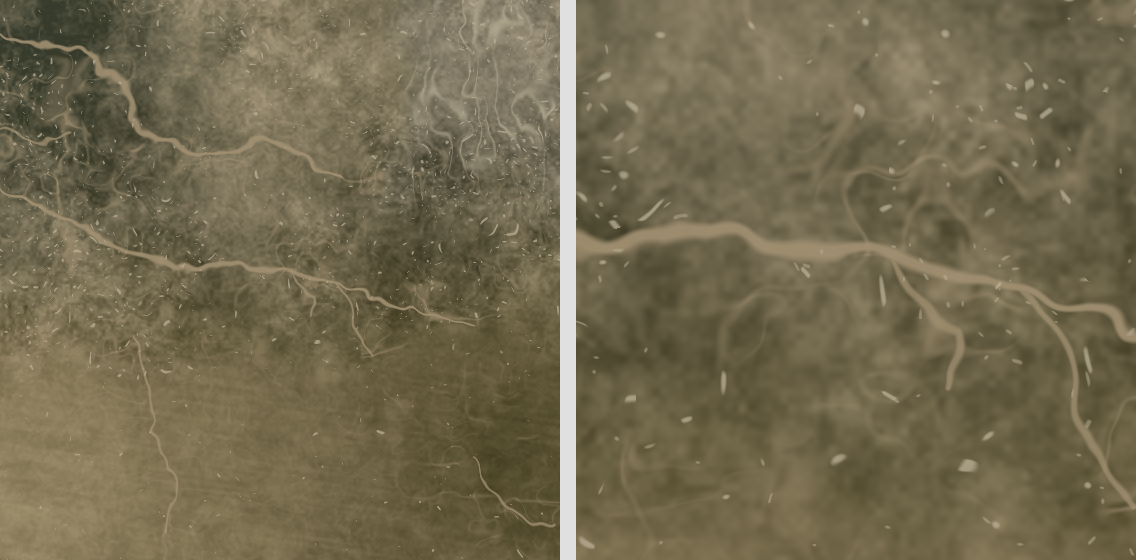
Left, the full canvas; right, a detail of the centre.
Reproduce this texture procedurally as a Shadertoy shader.

```glsl
// Dry plain seen from orbit: broad tonal patches, pale winding rivers with
// thin branching creeks, fine mottling and small bright clearings.
// Patches are summed gaussians; rivers are noise-warped tapered polylines.
#define DARK_SOIL vec3(0.29, 0.272, 0.185)
#define PALE_SOIL vec3(0.635, 0.585, 0.475)
#define SAND vec3(0.635, 0.565, 0.445)
#define CHALK vec3(0.73, 0.69, 0.59)
#define BASE_TONE 0.49
#define MOTTLE 0.95
#define GRAIN 0.62
#define CREEK_SCALE 15.0
#define SPECK_SCALE 62.0

// Tonal patches: centre, radius, brightness change
const vec4 PATCHES[11] = vec4[](
    vec4(0.10, 0.96, 0.17, -0.40), vec4(0.08, 0.79, 0.15, -0.28),
    vec4(0.24, 0.65, 0.13, -0.20), vec4(0.47, 0.88, 0.20, 0.25),
    vec4(0.90, 0.87, 0.18, 0.20), vec4(0.48, 0.64, 0.13, 0.10),
    vec4(0.78, 0.62, 0.14, -0.34), vec4(0.42, 0.46, 0.10, -0.24),
    vec4(0.04, 0.12, 0.26, 0.27), vec4(0.93, 0.14, 0.27, -0.40),
    vec4(0.77, 0.46, 0.09, -0.18));

// River points: position and half width; zero width starts a new river
const vec3 MAIN_RIVERS[16] = vec3[](
    vec3(0.0, 0.945, 0.0), vec3(0.07, 0.91, 0.006), vec3(0.16, 0.90, 0.006),
    vec3(0.235, 0.82, 0.008), vec3(0.275, 0.745, 0.008), vec3(0.38, 0.728, 0.005),
    vec3(0.475, 0.735, 0.006), vec3(0.62, 0.70, 0.003),
    vec3(0.0, 0.67, 0.0), vec3(0.07, 0.62, 0.005), vec3(0.14, 0.60, 0.006),
    vec3(0.22, 0.553, 0.007), vec3(0.34, 0.522, 0.007), vec3(0.50, 0.515, 0.006),
    vec3(0.61, 0.49, 0.004), vec3(0.84, 0.42, 0.002));
const vec3 SIDE_RIVERS[16] = vec3[](
    vec3(0.24, 0.39, 0.0), vec3(0.28, 0.29, 0.003), vec3(0.285, 0.22, 0.003),
    vec3(0.315, 0.13, 0.0025), vec3(0.30, 0.04, 0.003),
    vec3(0.85, 0.17, 0.0), vec3(0.91, 0.08, 0.003), vec3(1.0, 0.065, 0.0035),
    vec3(0.0, 0.755, 0.0), vec3(0.13, 0.757, 0.003),
    vec3(0.51, 0.515, 0.0), vec3(0.56, 0.46, 0.003), vec3(0.56, 0.43, 0.002),
    vec3(0.61, 0.49, 0.0), vec3(0.64, 0.41, 0.003), vec3(0.67, 0.36, 0.0015));

float hash(vec2 p) {
    vec3 q = fract(p.xyx * 0.1031);
    q += dot(q, q.yzx + 33.33);
    return fract((q.x + q.y) * q.z);
}

float noise(vec2 p) {
    vec2 i = floor(p), f = fract(p);
    f = f * f * (3.0 - 2.0 * f);
    return mix(mix(hash(i), hash(i + vec2(1, 0)), f.x),
               mix(hash(i + vec2(0, 1)), hash(i + vec2(1, 1)), f.x), f.y);
}

float fbm(vec2 p) {
    float sum = 0.0, amp = 0.5;
    for (int i = 0; i < 5; i++) {
        sum += amp * noise(p);
        p = mat2(1.6, 1.2, -1.2, 1.6) * p + 17.3;
        amp *= 0.5;
    }
    return sum;
}

vec2 wobble(vec2 p) {
    return vec2(noise(p), noise(p + 71.7)) - 0.5;
}

// x: coverage of the river bed, y: distance to the nearest river
vec2 rivers(vec2 p, vec3 pts[16]) {
    vec2 res = vec2(0.0, 1.0);
    for (int i = 1; i < 16; i++) {
        if (pts[i].z == 0.0) continue;
        vec2 a = pts[i - 1].xy, ab = pts[i].xy - a;
        float h = clamp(dot(p - a, ab) / dot(ab, ab), 0.0, 1.0);
        float d = length(p - a - ab * h);
        float w = mix(max(pts[i - 1].z, 0.002), pts[i].z, h);
        res.x = max(res.x, 1.0 - smoothstep(0.3 * w, 1.1 * w + 0.001, d));
        res.y = min(res.y, d);
    }
    return res;
}

// Thin line along the mid level of a noise field
float vein(vec2 p, float width) {
    return 1.0 - smoothstep(0.0, width, abs(noise(p) - 0.5));
}

// Short bright dashes, one at most per cell
float specks(vec2 p, float density) {
    vec2 id = floor(p);
    vec2 q = fract(p) - 0.5 - 0.4 * (vec2(hash(id + 5.1), hash(id + 9.7)) - 0.5);
    float angle = 3.1416 * hash(id + 2.3);
    q = mat2(cos(angle), sin(angle), -sin(angle), cos(angle)) * q;
    q.x -= clamp(q.x, -0.2, 0.2) * hash(id + 13.9);
    return step(hash(id), density) * (1.0 - smoothstep(0.04, 0.17, length(q)));
}

void mainImage(out vec4 fragColor, in vec2 fragCoord) {
    vec2 p = fragCoord / iResolution.xy;
    vec2 bent = p + 0.030 * wobble(p * 18.0) + 0.013 * wobble(p * 52.0);
    vec2 blurred = p + 0.10 * wobble(p * 6.0) + 0.05 * wobble(p * 23.0);

    // Broad tone
    float tone = BASE_TONE;
    for (int i = 0; i < 11; i++) {
        vec2 d = (blurred - PATCHES[i].xy) / PATCHES[i].z;
        tone += PATCHES[i].w * exp(-dot(d, d));
    }

    // Rugged ground above, smooth plain below
    float rough = smoothstep(0.30, 0.47, blurred.y + 0.12 * (0.5 - p.x));
    float patchy = smoothstep(0.35, 0.65, fbm(p * 7.0 + 3.0));
    float east = smoothstep(0.66, 0.78, blurred.x) * smoothstep(0.56, 0.72, blurred.y);
    float relief = mix(0.35, 1.0, rough * (0.45 + 0.55 * patchy));
    tone += MOTTLE * relief * (fbm(p * 24.0) - 0.48);
    tone += GRAIN * relief * (0.6 * noise(bent * 115.0) + 0.4 * noise(p * 210.0) - 0.5);
    tone += 0.10 * (noise(p * vec2(9.0, 150.0) + p.yx * 20.0) - 0.5) * (1.0 - rough);

    // Rivers and creeks
    vec2 trunk = rivers(bent, MAIN_RIVERS), side = rivers(bent, SIDE_RIVERS);
    float near = exp(-14.0 * min(trunk.y, side.y));
    float creek = vein(bent * CREEK_SCALE, 0.055) + 0.7 * vein(bent * CREEK_SCALE * 2.3, 0.10);
    creek *= (0.15 + 0.35 * rough * patchy + 0.45 * near) * smoothstep(0.35, 0.6, noise(p * 21.0));
    float streak = vein(bent * vec2(44.0, 15.0), 0.13) * east * noise(p * 30.0 + 8.0);
    tone -= 0.10 * near * rough;

    // Soil colour: greener in the north west, browner in the south
    vec3 col = mix(DARK_SOIL, PALE_SOIL, clamp(tone, -0.12, 1.15));
    float northwest = smoothstep(0.55, 0.0, length(p - vec2(0.05, 0.95)));
    col += vec3(-0.035, -0.004, 0.018) * northwest * (1.0 - clamp(tone, 0.0, 1.0));
    col += vec3(0.012, 0.0, -0.028) * (1.0 - smoothstep(0.3, 0.6, blurred.y));
    col += vec3(-0.008, 0.0, 0.022) * east;

    // Overlays
    col = mix(col, SAND, clamp(0.7 * creek, 0.0, 0.75));
    col = mix(col, CHALK, 0.75 * streak);
    col = mix(col, SAND, 0.9 * max(trunk.x, 0.85 * side.x));
    float density = 0.02 + 0.22 * rough * patchy + 0.12 * east;
    float bright = max(specks(bent * SPECK_SCALE, density),
                       0.7 * specks(bent * SPECK_SCALE * 1.7 + 31.0, density));
    col = mix(col, CHALK, 0.75 * bright);
    fragColor = vec4(col, 1.0);
}
```
